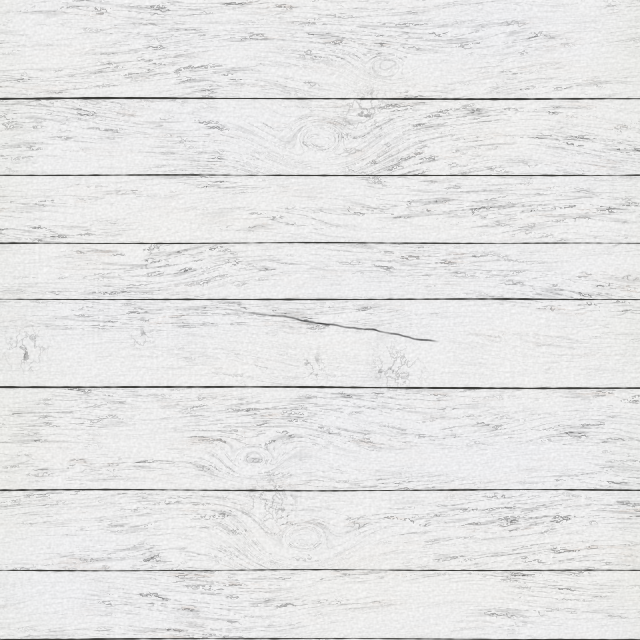
Give the GLSL for this texture, as a Shadertoy shader.

```glsl
const float seams[8] = float[](0.001, 0.109, 0.234, 0.3945, 0.5326, 0.620, 0.7266, 0.846);
// Knots: centre and reach of the bent grain
const vec3 knots[4] = vec3[](vec3(0.605, 0.9, 0.035), vec3(0.5, 0.785, 0.065),
                             vec3(0.397, 0.286, 0.035), vec3(0.475, 0.16, 0.065));
// Rough spots: centre and radius
const vec3 dents[6] = vec3[](vec3(0.04, 0.455, 0.03), vec3(0.22, 0.47, 0.015),
                             vec3(0.49, 0.425, 0.018), vec3(0.62, 0.425, 0.035),
                             vec3(0.57, 0.825, 0.035), vec3(0.42, 0.215, 0.035));

vec2 gradient(vec2 cell) {
    float h = fract(sin(dot(cell, vec2(127.1, 311.7))) * 43758.5);
    return vec2(cos(6.2832 * h), sin(6.2832 * h));
}

float noise(vec2 p) {
    vec2 i = floor(p), f = fract(p);
    vec2 u = f * f * f * (f * (f * 6.0 - 15.0) + 10.0);
    vec2 e = vec2(1, 0);
    float low = mix(dot(gradient(i), f), dot(gradient(i + e), f - e), u.x);
    float high = mix(dot(gradient(i + e.yx), f - e.yx), dot(gradient(i + 1.0), f - 1.0), u.x);
    return 1.4 * mix(low, high, u.y);
}

float fbm(vec2 p) {
    float sum = 0.0, amp = 0.5;
    for (int i = 0; i < 4; i++) {
        sum += amp * noise(p);
        p = p * 2.03 + 17.3;
        amp *= 0.5;
    }
    return sum;
}

// Thin line where the field crosses zero
float contour(float field, float width) {
    return 1.0 - smoothstep(0.0, width + fwidth(field), abs(field));
}

// Plank number and signed distance to the nearest gap
vec2 plankAt(vec2 p) {
    float index = 0.0, gap = 1.0;
    for (int i = 0; i < 8; i++) {
        float row = float(i) * 5.7 + 0.5;
        float d = p.y - seams[i] - 0.0015 * noise(vec2(p.x * 3.0, row));
        float ragged = noise(vec2(p.x * 9.0, row + 2.3)) + 0.8 * noise(vec2(p.x * 70.0, row));
        float wide = i == 3 || i == 7 ? 0.0011 : 0.0007;
        index += step(0.0, d);
        gap = min(gap, abs(d) - wide - 0.0006 * ragged);
    }
    return vec2(index, gap);
}

void mainImage(out vec4 fragColor, in vec2 fragCoord) {
    vec2 uv = fragCoord / iResolution.xy;
    float pixel = 1.0 / iResolution.y;
    vec2 plank = plankAt(uv);
    vec2 seed = plank.x * vec2(7.3, 13.1);

    // Grain flows along the plank and curls around knots
    vec2 grain = uv + vec2(0.0, 0.03 * noise(uv * vec2(3.0, 7.0) + seed));
    float curl = 0.0, core = 0.0;
    for (int i = 0; i < 4; i++) {
        vec3 knot = knots[i];
        float same = 1.0 - step(0.5, abs(plankAt(knot.xy).x - plank.x));
        float r = length((uv - knot.xy) * vec2(0.85, 1.2));
        float pull = same * exp(-r * r / (knot.z * knot.z)) * smoothstep(0.004, 0.03, r);
        grain.y = mix(grain.y, knot.y + 1.3 * r, pull);
        curl = max(curl, pull);
        float rim = r - 0.01 + 0.004 * noise(uv * 70.0);
        core += step(knot.z, 0.05) * contour(rim, 0.0008);
    }

    // Worn areas; the lower part of the split plank stays mostly painted
    float wear = smoothstep(-0.3, 0.35, fbm(uv * vec2(3.5, 22.0) + seed));
    if (plank.x == 4.0) wear *= mix(0.25, 1.0, smoothstep(0.45, 0.52, uv.y));
    wear = max(wear, 0.6 * curl);

    // Broken streaks of grain showing through the paint
    float grit = noise(uv * vec2(150.0, 240.0));
    float streak = smoothstep(0.02, 0.42, fbm(grain * vec2(14.0, 160.0) + seed) + 0.08 * grit);
    float line = contour(fbm(grain * vec2(7.0, 95.0) + seed + 4.7), 0.01);
    line *= clamp(0.7 + 1.2 * grit, 0.0, 1.2);
    float shade = 0.936 - wear * (0.1 * streak + 0.1 * line);
    shade -= 0.015 * streak + 0.025 * line + 0.07 * core;

    // Flat broken flakes, darker on one side
    vec2 flakeAt = grain * vec2(15.0, 110.0) + seed + 9.1;
    float flake = fbm(flakeAt + 0.25 * noise(uv * 120.0)) - 0.17;
    float chip = smoothstep(0.0, 0.06, flake) * wear;
    float side = smoothstep(0.05, 0.35, noise(uv * vec2(25.0, 90.0) + seed));
    shade -= 0.015 * chip + 0.25 * contour(flake, 0.005) * side * wear;

    // Crackled rough spots
    float crackle = contour(fbm(uv * vec2(45.0, 38.0) + 3.4), 0.006);
    float pits = smoothstep(0.2, 0.4, fbm(uv * vec2(55.0, 60.0) + 8.2));
    for (int i = 0; i < 6; i++) {
        vec2 q = (uv - dents[i].xy) / dents[i].z;
        shade -= exp(-dot(q, q)) * (0.14 * crackle + 0.22 * pits);
    }

    // Brushed paint relief
    vec2 brush = uv * vec2(110.0, 210.0);
    shade += 0.018 * (noise(brush) - noise(brush + vec2(-0.3, 0.4)));
    shade += 0.03 * noise(uv * 250.0) + 0.02 * grit;

    // Long slanting split
    float along = (uv.x - 0.29) / 0.4;
    float split = uv.y - mix(0.527, 0.466, along) - 0.006 * fbm(vec2(uv.x * 18.0, 2.5));
    float reach = smoothstep(0.0, 0.6, along) * (1.0 - smoothstep(0.96, 1.0, along));
    reach *= 0.8 + 0.5 * noise(vec2(uv.x * 45.0, 6.5));
    float cut = 1.0 - smoothstep(0.0, 0.001 + pixel, abs(split));
    shade -= reach * (0.55 * cut + 0.03 * exp(-abs(split) / 0.003));

    // Tints: warm bare wood, cool paint, aged outer edges
    float bare = smoothstep(0.12, 0.3, fbm(uv * vec2(7.0, 30.0) + seed + 21.0));
    float cool = fbm(uv * vec2(2.0, 5.0) + 31.0);
    float aged = smoothstep(0.4, 0.54, abs(uv.x - 0.5) + 0.06 * noise(uv * 6.0));
    vec3 color = vec3(shade) + cool * vec3(-0.008, -0.004, 0.012);
    color -= bare * (0.2 + chip) * vec3(0.01, 0.025, 0.035);
    color -= aged * vec3(0.014, 0.012, 0.022);

    // Gaps between planks
    color -= 0.04 * exp(-max(plank.y, 0.0) / 0.002);
    color = mix(vec3(0.23, 0.23, 0.22), color, smoothstep(-0.5 * pixel, 0.7 * pixel, plank.y));
    fragColor = vec4(clamp(color, 0.0, 1.0), 1.0);
}
```
